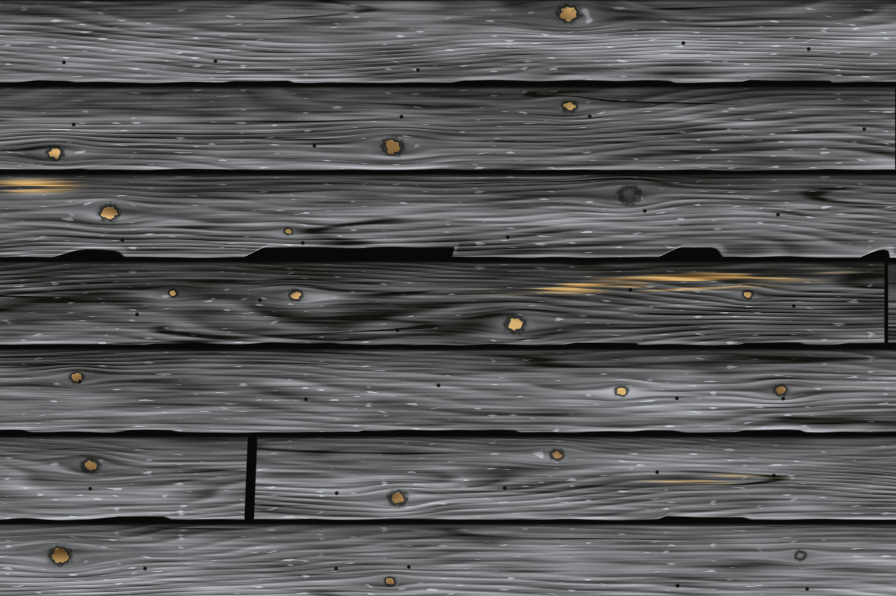
A Shadertoy shader for this texture:

```glsl
const float PITCH = 0.1467;      // height of one board
const float TOP_OFFSET = 0.006;  // part of the first board above the canvas
const vec3 SHADOW = vec3(0.07, 0.07, 0.055);
const vec3 SILVER = vec3(0.73, 0.74, 0.765);
const vec3 UMBER = vec3(0.22, 0.13, 0.05);
const vec3 HONEY = vec3(0.86, 0.70, 0.44);

// Per board, top to bottom: tone, joint x, joint half width, edge wear
const vec4 BOARDS[7] = vec4[7](
    vec4(0.52, 9.0, 0.0, 0.02), vec4(0.42, 1.504, 0.002, 0.01),
    vec4(0.46, 9.0, 0.0, 0.11), vec4(0.32, 1.487, 0.003, 0.02),
    vec4(0.50, 9.0, 0.0, 0.02), vec4(0.52, 0.421, 0.008, 0.03),
    vec4(0.60, 9.0, 0.0, 0.02));

vec2 hash2(vec2 c) {
    vec3 q = fract(c.xyx * vec3(0.1031, 0.1030, 0.0973));
    q += dot(q, q.yzx + 33.33);
    return fract((q.xx + q.yz) * q.zy);
}

float corner(vec2 cell, vec2 f, vec2 o) {
    return dot(hash2(cell + o) * 2.0 - 1.0, f - o);
}

float gradientNoise(vec2 p) {
    vec2 c = floor(p), f = p - c;
    vec2 u = f * f * f * (f * (f * 6.0 - 15.0) + 10.0);
    float low = mix(corner(c, f, vec2(0, 0)), corner(c, f, vec2(1, 0)), u.x);
    float high = mix(corner(c, f, vec2(0, 1)), corner(c, f, vec2(1, 1)), u.x);
    return mix(low, high, u.y);
}

// Knots along a board: x = grain shift, y = rim, z = core, w = warmth
vec4 knots(vec2 q, float seed) {
    vec4 sum = vec4(0.0);
    float home = floor(q.x / 0.38);
    for (float i = -1.0; i <= 1.0; i++) {
        vec2 id = vec2(home + i + 40.0, seed);
        vec2 place = hash2(id), kind = hash2(id + 71.0);
        if (kind.x > 0.7) continue;
        vec2 center = vec2((home + i + 0.2 + 0.6 * place.x) * 0.38, 0.2 + 0.6 * place.y);
        vec2 d = (q - center) * vec2(1.0, PITCH);
        float radius = mix(0.005, 0.013, kind.y);
        float r = length(d * vec2(0.8, 1.0)) / radius;
        r += 0.5 * gradientNoise(d * 140.0 + id);
        vec2 reach = d / (radius * vec2(6.0, 2.2));
        sum.x -= (q.y - center.y) * 0.85 * exp(-dot(reach, reach));
        sum.y += exp(-8.0 * (r - 1.0) * (r - 1.0));
        sum.z += 1.0 - smoothstep(0.6, 1.0, r);
        sum.w += step(0.4, hash2(id + 13.0).x);
    }
    return sum;
}

// Growth rings: contours of a stretched, warped field
float rings(vec2 q, float seed) {
    float arch = gradientNoise(vec2(q.x * 1.2 + seed * 7.3, q.y * 1.5 + seed));
    float ripple = gradientNoise(vec2(q.x * 6.0 + seed, q.y * 4.0));
    float phase = 12.0 * q.y + 9.0 * arch + 0.7 * ripple;
    float fade = 1.0 - smoothstep(0.3, 0.9, fwidth(phase));
    return fade * sin(6.2832 * phase + 0.6 * sin(6.2832 * phase));
}

float nails(vec2 q, float seed, float px) {
    float cell = floor(q.x / 0.3);
    vec2 h = hash2(vec2(cell + 9.0, seed + 50.0));
    vec2 center = vec2((cell + 0.1 + 0.8 * h.x) * 0.3, 0.3 + 0.55 * h.y);
    float r = length((q - center) * vec2(1.0, PITCH));
    return 1.0 - smoothstep(0.003 - px, 0.003 + px, r);
}

float stain(vec2 p, vec2 center, vec2 size, float tilt) {
    vec2 d = p - center;
    d.y += tilt * d.x;
    d /= size;
    return exp(-dot(d, d));
}

void mainImage(out vec4 fragColor, in vec2 fragCoord) {
    float px = 1.0 / iResolution.y;
    vec2 p = fragCoord * px;

    // Board layout: q.x runs along the board, q.y from its top to its bottom
    float b = (1.0 - p.y + TOP_OFFSET) / PITCH;
    float row = clamp(floor(b), 0.0, 6.0);
    vec2 q = vec2(p.x, b - row);
    vec4 board = BOARDS[int(row)];
    float jointOffset = q.x - board.y + 0.006 * (q.y - 0.5) * step(1.0, row - 4.0);
    float seed = row * 17.0 + 3.0 + 5.0 * step(0.0, jointOffset);

    // Weathered grain
    vec4 knot = knots(q, seed);
    vec2 g = vec2(q.x, q.y + knot.x);
    float y = g.y * PITCH;
    float ring = rings(g, seed);
    float fibre = gradientNoise(vec2(q.x * 10.0 + seed, y * 230.0));
    float streak = gradientNoise(vec2(q.x * 5.0 + seed * 3.0, y * 85.0));
    float weather = gradientNoise(vec2(q.x * 2.2 + seed * 5.0, g.y * 2.8));
    float strength = 0.13 + 0.14 * gradientNoise(vec2(q.x * 2.0, g.y * 2.0 + seed));
    float tone = board.x + strength * ring + 0.38 * fibre + 0.30 * streak + 0.36 * weather;

    // Pale flecks and long cracks
    float fleck = gradientNoise(vec2(q.x * 38.0, y * 160.0 + seed));
    tone += 0.35 * smoothstep(0.3, 0.5, fleck);
    float split = gradientNoise(vec2(q.x * 1.8 + seed, y * 32.0));
    float opened = smoothstep(0.08, 0.3, gradientNoise(vec2(q.x * 2.5, g.y * 3.0 + seed * 2.0)));
    tone -= 0.4 * opened * (1.0 - smoothstep(0.0, 0.06, abs(split)));

    // Shade under the overlap, light on the lower lip
    float chip = smoothstep(0.08, 0.18, gradientNoise(vec2(q.x * 6.0 + q.y, row + 0.4)));
    float edge = 0.982 - board.w * chip + 0.02 * gradientNoise(vec2(q.x * 14.0, row + 0.7));
    tone *= mix(0.55, 1.0, smoothstep(0.03, 0.4, q.y));
    tone += 0.22 * smoothstep(edge - 0.07, edge - 0.02, q.y);
    tone *= 1.0 - 0.65 * min(knot.y, 1.0);
    vec3 color = mix(SHADOW, SILVER, clamp(tone, 0.0, 1.0));

    // Bare honey wood and knot hearts
    float bare = stain(vec2(p.x, b), vec2(1.13, 3.27), vec2(0.29, 0.10), 0.3)
        + 0.8 * stain(vec2(p.x, b), vec2(1.20, 5.53), vec2(0.13, 0.07), 0.0)
        + 0.8 * stain(vec2(p.x, b), vec2(0.05, 2.17), vec2(0.10, 0.09), 0.0);
    bare *= smoothstep(-0.25, 0.2, streak + 0.5 * fibre);
    bare = max(bare, 0.7 * min(knot.z * knot.w, 1.0));
    float glow = clamp(0.6 + 0.2 * ring + 0.8 * fibre + 0.5 * streak, 0.0, 1.0);
    color = mix(color, mix(UMBER, HONEY, glow), smoothstep(0.12, 0.75, bare));

    // Nail holes, gaps and butt joints
    color = mix(color, SHADOW * 0.6, 0.9 * nails(q, seed, px));
    float soft = px / PITCH;
    float gap = max(smoothstep(edge - soft, edge + soft, q.y), 1.0 - smoothstep(0.02, 0.075, q.y));
    float joint = 1.0 - smoothstep(board.z - px, board.z + px, abs(jointOffset));
    joint *= step(0.0005, board.z);
    color = mix(color, SHADOW * 0.45, max(gap, joint));
    fragColor = vec4(color, 1.0);
}
```
